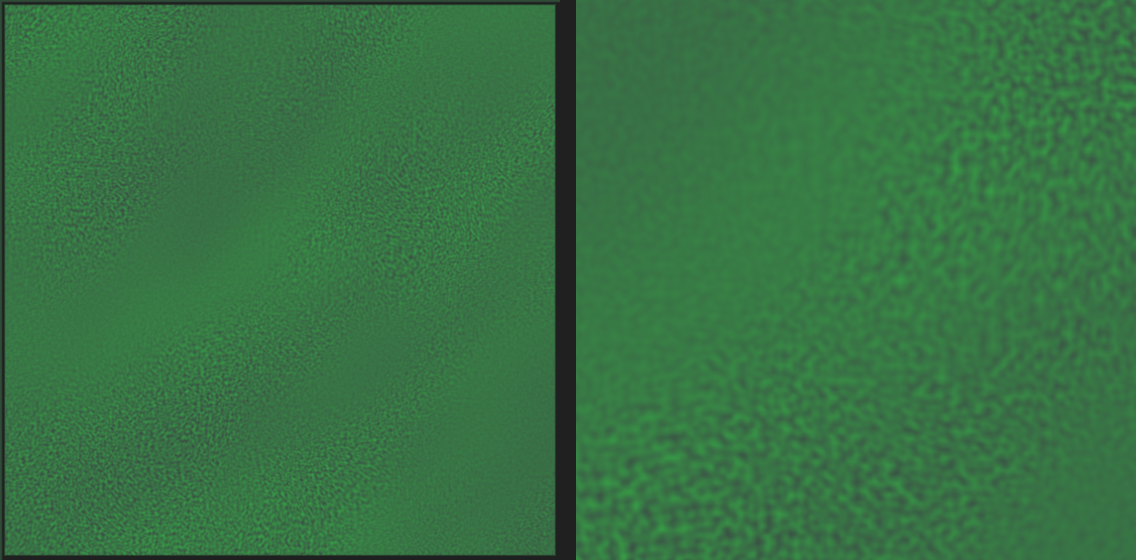
Left: the whole. Right: its middle third, enlarged.
A WebGL 1 fragment shader for this texture:

```glsl
precision highp float;
// Green pebbled sheet inside a thin dark frame: fine gradient noise, bent by a
// slow warp, whose strength and brightness drift in broad diagonal patches.
// The frame is a soft edge band with a greenish rim along the top and left.

uniform vec2 u_resolution;

const vec3 GREEN_DEEP  = vec3(0.225, 0.37, 0.27);
const vec3 GREEN_LIGHT = vec3(0.215, 0.57, 0.27);
const vec3 FRAME_DARK  = vec3(0.12, 0.13, 0.125);
const vec3 RIM_GREEN   = vec3(0.19, 0.30, 0.22);

const float BASE_TONE     = 0.43;   // position between the two greens
const float GRAIN_FREQ    = 170.0;  // grain cells across the canvas
const float GRAIN_AMOUNT  = 0.88;
const float GRAIN_CALM    = 0.30;   // grain strength in the smooth patches
const float GRAIN_ROUGH   = 1.50;   // grain strength in the rough patches
const float WARP_FREQ     = 6.0;
const float WARP_AMOUNT   = 0.03;
const vec2  PATCH_FREQ    = vec2(1.8, 3.4);  // along and across the diagonal
const float PATCH_AMOUNT  = 0.32;
const float FRAME_WIDTH   = 0.0085;
const float RIM_WIDTH     = 0.0035;
const float EDGE_SOFTNESS = 0.0022;

// Pseudo-random gradient in [-1, 1] for a lattice point.
vec2 hashGradient(vec2 cell) {
    vec3 q = fract(cell.xyx * vec3(0.1031, 0.1030, 0.0973));
    q += dot(q, q.yzx + 33.33);
    return 2.0 * fract((q.xx + q.yz) * q.zy) - 1.0;
}

float gradientNoise(vec2 p) {
    vec2 cell = floor(p);
    vec2 f = p - cell;
    vec2 w = f * f * f * (f * (f * 6.0 - 15.0) + 10.0);
    vec2 e = vec2(0.0, 1.0);
    float a = dot(hashGradient(cell), f);
    float b = dot(hashGradient(cell + e.yx), f - e.yx);
    float c = dot(hashGradient(cell + e.xy), f - e.xy);
    float d = dot(hashGradient(cell + e.yy), f - e.yy);
    return mix(mix(a, b, w.x), mix(c, d, w.x), w.y);
}

// Two octaves for the broad, cloudy drift.
float cloud(vec2 p) {
    return gradientNoise(p) + 0.5 * gradientNoise(p * 2.1 + 17.3);
}

vec3 grainedSurface(vec2 uv) {
    // Broad patches, stretched along the rising diagonal.
    vec2 diagonal = vec2(uv.x + uv.y, uv.x - uv.y) * 0.7071;
    vec2 patchPos = diagonal * PATCH_FREQ + 40.0;
    float roughness = smoothstep(-0.32, 0.28, cloud(patchPos));
    float drift = cloud(patchPos * 1.2 + 23.7);

    // The warp stretches the grain in locally changing directions.
    vec2 warp = vec2(gradientNoise(uv * WARP_FREQ + 61.2),
                     gradientNoise(uv * WARP_FREQ + 93.8));
    float grain = gradientNoise((uv + WARP_AMOUNT * warp) * GRAIN_FREQ + 150.0);

    float strength = GRAIN_AMOUNT * mix(GRAIN_CALM, GRAIN_ROUGH, roughness);
    float tone = BASE_TONE + PATCH_AMOUNT * drift + strength * grain;
    return mix(GREEN_DEEP, GREEN_LIGHT, clamp(tone, -0.25, 1.25));
}

// 1 within the given distance of an edge, fading softly to 0 past it.
float edgeBand(float inset, float width, float soft) {
    return 1.0 - smoothstep(width - soft, width + soft, inset);
}

void main() {
    vec2 uv = gl_FragCoord.xy / u_resolution;
    float soft = max(EDGE_SOFTNESS, 0.7 / min(u_resolution.x, u_resolution.y));

    vec3 color = grainedSurface(uv);

    // Dark frame on all sides, then the rim at the top and left.
    vec2 toSide = min(uv, 1.0 - uv);
    float frameInset = min(toSide.x, toSide.y);
    float rimInset = min(uv.x, 1.0 - uv.y);
    color = mix(color, FRAME_DARK, edgeBand(frameInset, FRAME_WIDTH, soft));
    color = mix(color, RIM_GREEN, edgeBand(rimInset, RIM_WIDTH, soft));

    gl_FragColor = vec4(color, 1.0);
}
```
